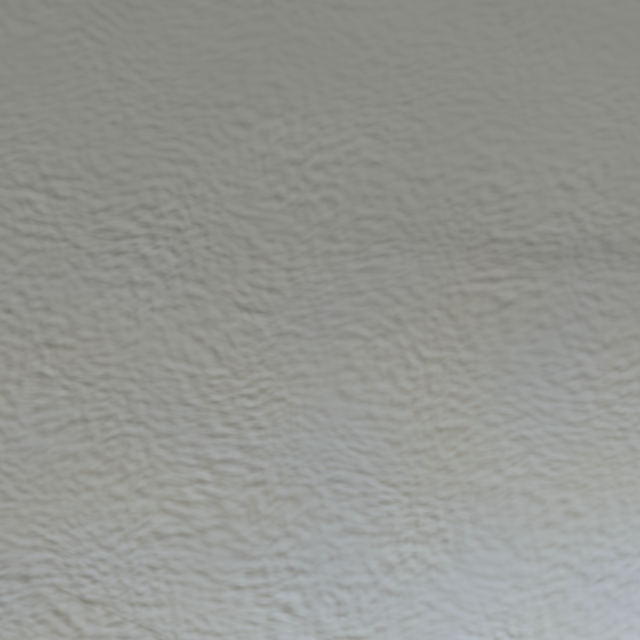
This texture is drawn by a Shadertoy shader. Its source:

```glsl
#define GRAIN_FREQ vec2(44.0, 82.0)
#define GRAIN_CONTRAST 0.046
#define HORIZON 0.62
#define WARM_SHADE vec3(0.525, 0.526, 0.502)
#define MID_GREY vec3(0.585, 0.588, 0.567)
#define COOL_LIGHT vec3(0.690, 0.714, 0.725)

vec2 hashDirection(vec2 cell) {
    vec3 q = fract(cell.xyx * vec3(0.1031, 0.1030, 0.0973));
    q += dot(q, q.yzx + 33.33);
    float angle = 6.2832 * fract((q.x + q.y) * q.z);
    return vec2(cos(angle), sin(angle));
}

float gradientNoise(vec2 p) {
    vec2 i = floor(p), f = p - i;
    vec2 u = f * f * f * (f * (f * 6.0 - 15.0) + 10.0);
    vec2 e = vec2(1.0, 0.0);
    float a = dot(hashDirection(i), f);
    float b = dot(hashDirection(i + e.xy), f - e.xy);
    float c = dot(hashDirection(i + e.yx), f - e.yx);
    float d = dot(hashDirection(i + e.xx), f - e.xx);
    return mix(mix(a, b, u.x), mix(c, d, u.x), u.y);
}

// Bumpy plaster height, stretched sideways
float plasterHeight(vec2 p) {
    return gradientNoise(p) + 0.45 * gradientNoise(p * 1.9 + 17.3)
         + 0.5 * gradientNoise(p * 0.5 + 41.7);
}

// Relief seen as the height change along the light direction
float plasterRelief(vec2 uv) {
    vec2 warp = vec2(gradientNoise(uv * 6.0 + 3.1), gradientNoise(uv * 5.0 + 9.4));
    vec2 p = (uv + 0.035 * warp) * GRAIN_FREQ;
    p.y += 0.22 * p.x * (1.0 - 0.6 * uv.x);
    vec2 lightStep = vec2(0.12, 0.38);
    return plasterHeight(p - lightStep) - plasterHeight(p + lightStep);
}

// Broad light growing toward the lower right
float broadLight(vec2 uv) {
    float depth = HORIZON - uv.y + 0.03 * gradientNoise(uv * vec2(3.0, 4.0) + 5.0);
    float below = 0.5 * (depth + sqrt(depth * depth + 0.004));
    float above = below - depth;
    float level = 0.553 + below * mix(0.10, 0.235, uv.x) - above * 0.055;
    level += 0.008 * uv.x * smoothstep(0.6, 0.8, uv.y);
    return level + 0.012 * gradientNoise(uv * vec2(4.0, 7.0) + 21.0);
}

// Soft shadow crease entering from the right
float shadowBand(vec2 uv) {
    float center = 0.655 - 0.055 * uv.x + 0.02 * gradientNoise(vec2(uv.x * 6.0, 2.5));
    float offset = (uv.y - center) / 0.025;
    return exp(-offset * offset) * smoothstep(0.35, 0.95, uv.x);
}

float segmentDistance(vec2 p, vec2 a, vec2 b) {
    vec2 ab = b - a;
    return length(p - a - ab * clamp(dot(p - a, ab) / dot(ab, ab), 0.0, 1.0));
}

void mainImage(out vec4 fragColor, in vec2 fragCoord) {
    vec2 uv = fragCoord / iResolution.xy;

    // Grain is strongest left of center and fades toward the top
    float strength = mix(0.38, 1.0, smoothstep(0.95, 0.6, uv.y));
    strength *= mix(1.08, 0.72, smoothstep(0.3, 1.0, uv.x));
    strength *= 1.0 + 0.7 * gradientNoise(uv * 7.0 + 31.0);
    float relief = plasterRelief(uv);
    relief -= 0.25 * relief * relief;

    float level = broadLight(uv) - 0.028 * shadowBand(uv);
    level += GRAIN_CONTRAST * strength * relief;

    // Faint scratch and small dent
    float scratch = segmentDistance(uv, vec2(0.09, 0.08), vec2(0.27, 0.0));
    level -= 0.03 * smoothstep(0.005, 0.0, scratch);
    float dent = length((uv - vec2(0.3, 0.71)) * vec2(1.0, 1.4));
    level -= 0.04 * smoothstep(0.014, 0.0, dent);

    // Warm shade to cool light
    vec3 color = level < MID_GREY.r
        ? mix(WARM_SHADE, MID_GREY, (level - WARM_SHADE.r) / (MID_GREY.r - WARM_SHADE.r))
        : mix(MID_GREY, COOL_LIGHT, (level - MID_GREY.r) / (COOL_LIGHT.r - MID_GREY.r));

    // Cloudy warm and bluish tint
    float tint = gradientNoise(uv * vec2(5.0, 6.0) + 12.0) * smoothstep(0.75, 0.45, uv.y);
    color += vec3(-0.008, 0.0, 0.026) * tint;

    fragColor = vec4(clamp(color, 0.0, 1.0), 1.0);
}
```
